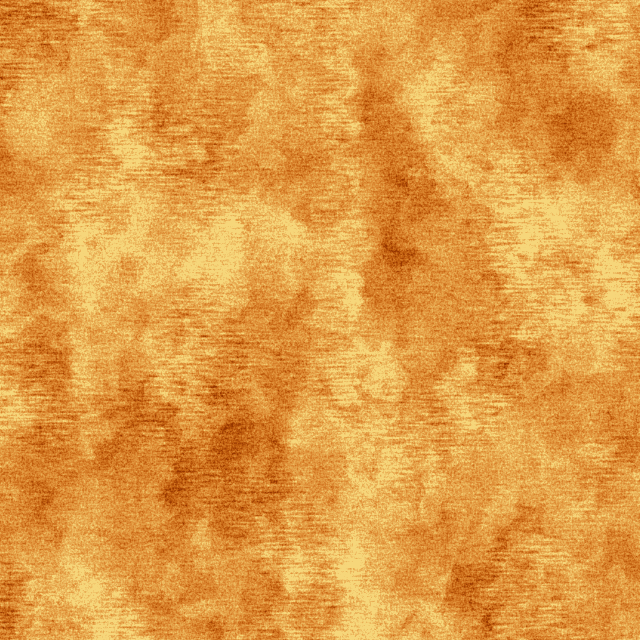
Reproduce this texture procedurally as a WebGL 1 fragment shader.

```glsl
precision highp float;

uniform vec2 u_resolution;

#define MEAN_TONE 2.78
#define TONE_SPREAD 1.42
#define BLOTCH_SCALE vec2(4.8, 3.2)
#define BLOTCH_AMOUNT 0.62
#define STREAK_AMOUNT 0.28
#define PATCH_SCALE 13.0
#define PATCH_AMOUNT 0.36
#define SCRATCH_SCALE vec2(22.0, 270.0)
#define SCRATCH_AMOUNT 0.34
#define GRAIN_SCALE 250.0
#define GRAIN_AMOUNT 0.40
#define SPECK_AMOUNT 0.75

float hash(vec2 p) {
  vec3 q = fract(vec3(p.xyx) * 0.1031);
  q += dot(q, q.yzx + 33.33);
  return fract((q.x + q.y) * q.z);
}

float cornerSlope(vec2 cell, vec2 offset) {
  float angle = 6.2832 * hash(cell);
  return dot(vec2(cos(angle), sin(angle)), offset);
}

// Gradient noise scaled to a standard deviation near one
float noise(vec2 p) {
  vec2 i = floor(p);
  vec2 f = p - i;
  vec2 w = f * f * f * (f * (f * 6.0 - 15.0) + 10.0);
  vec2 e = vec2(1.0, 0.0);
  float low = mix(cornerSlope(i, f), cornerSlope(i + e, f - e), w.x);
  float high = mix(cornerSlope(i + e.yx, f - e.yx),
                   cornerSlope(i + e.xx, f - e.xx), w.x);
  return 4.65 * mix(low, high, w.y);
}

// Layered noise, normalised so the gain changes only the roughness
float fbm(vec2 p, float gain) {
  float sum = 0.0;
  float power = 0.0;
  float amplitude = 1.0;
  for (int i = 0; i < 6; i++) {
    sum += amplitude * noise(p);
    power += amplitude * amplitude;
    amplitude *= gain;
    p = p * 2.03 + vec2(17.3, 41.7);
  }
  return sum * inversesqrt(power);
}

// Tone 0 is deep rust, tone 5 is pale gold
vec3 goldRamp(float tone) {
  vec3 color = mix(vec3(0.59, 0.21, 0.0), vec3(0.75, 0.36, 0.05),
                   clamp(tone + 1.5, 0.0, 1.5) / 1.5);
  color = mix(color, vec3(0.82, 0.46, 0.13), clamp(tone, 0.0, 1.0));
  color = mix(color, vec3(0.87, 0.55, 0.21), clamp(tone - 1.0, 0.0, 1.0));
  color = mix(color, vec3(0.90, 0.64, 0.29), clamp(tone - 2.0, 0.0, 1.0));
  color = mix(color, vec3(0.93, 0.73, 0.38), clamp(tone - 3.0, 0.0, 1.0));
  return mix(color, vec3(0.965, 0.84, 0.48), clamp(tone - 4.0, 0.0, 1.0));
}

void main() {
  vec2 uv = gl_FragCoord.xy / u_resolution.y;

  // Ragged warp shared by the stains
  vec2 warp = vec2(fbm(uv * 16.0 + 7.1, 0.6), fbm(uv * 16.0 + 63.4, 0.6));
  vec2 stained = uv + 0.009 * warp;

  // Broad clouds and vertical runs
  float blotch = fbm(stained * BLOTCH_SCALE + 11.7, 0.58);
  float streak = fbm(stained * vec2(15.0, 2.6) + 31.2, 0.5);

  // Crisp-edged worn patches
  float wear = fbm(stained * PATCH_SCALE + 52.9, 0.65);
  float patches = 2.0 * smoothstep(-0.7, 0.7, wear) - 1.0;

  // Horizontal scratches, stronger in scattered zones
  float zone = smoothstep(-0.6, 1.4, noise(uv * vec2(6.0, 5.0) + 83.6));
  float scratch = noise(uv * SCRATCH_SCALE + 5.3)
                + 0.7 * noise(uv * SCRATCH_SCALE * vec2(2.6, 0.7) + 91.8);
  scratch *= 0.45 + 0.75 * zone;

  // Fine grain at two sizes
  float grain = 0.75 * noise(uv * GRAIN_SCALE + 3.7)
              + 0.65 * noise(uv * GRAIN_SCALE * 1.73 + 19.4);

  // Clusters of small dark pits
  float pits = smoothstep(1.0, 1.7, fbm(uv * 42.0 + 27.5, 0.6));
  pits *= smoothstep(-0.3, 1.2, noise(uv * 5.5 + 71.3));

  float relief = BLOTCH_AMOUNT * blotch + STREAK_AMOUNT * streak
               + PATCH_AMOUNT * patches + SCRATCH_AMOUNT * scratch
               + GRAIN_AMOUNT * grain - SPECK_AMOUNT * pits;
  gl_FragColor = vec4(goldRamp(MEAN_TONE + TONE_SPREAD * relief), 1.0);
}
```
